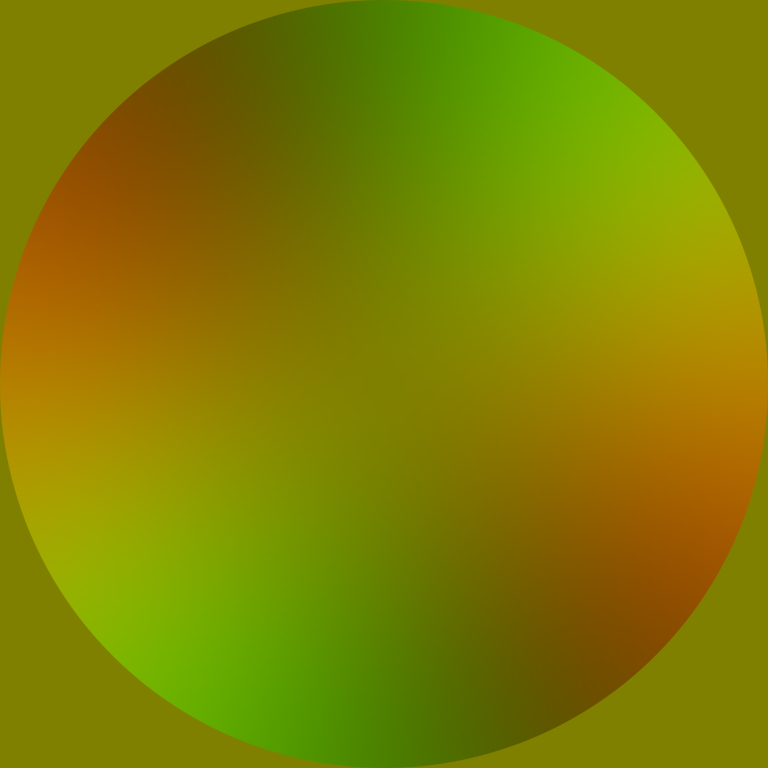
This background is drawn by a WebGL 1 fragment shader. Its source:

```glsl
precision mediump float;
// A disc on an olive ground, tinted by a two-fold angular colour wheel.
// Red follows the cosine and green the sine of twice the polar angle;
// the tint swells smoothly from nothing at the centre to full at the rim.

uniform vec2 u_resolution;

const vec3 OLIVE = vec3(0.502, 0.502, 0.0);
const float DISC_RADIUS = 1.0;
const float TINT_STRENGTH = 0.205;

// Unit vector at twice the polar angle of p, by complex squaring.
vec2 doubleAngle(vec2 p) {
  vec2 squared = vec2(p.x * p.x - p.y * p.y, 2.0 * p.x * p.y);
  return squared / max(dot(p, p), 0.0001);
}

// Red and green offset at p, rising from the centre to the rim.
vec3 wheelTint(vec2 p, float radius, float strength) {
  float swell = smoothstep(0.0, radius, length(p));
  return vec3(doubleAngle(p) * swell * strength, 0.0);
}

// Coverage of a centred disc with an edge of the given softness.
float discMask(vec2 p, float radius, float softness) {
  return 1.0 - smoothstep(radius - softness, radius + softness, length(p));
}

void main() {
  // Centred coordinates: the shorter side spans -1 to 1.
  float shortSide = min(u_resolution.x, u_resolution.y);
  vec2 p = (2.0 * gl_FragCoord.xy - u_resolution) / shortSide;
  float pixel = 2.0 / shortSide;

  vec3 tint = wheelTint(p, DISC_RADIUS, TINT_STRENGTH);
  float disc = discMask(p, DISC_RADIUS, 0.75 * pixel);
  gl_FragColor = vec4(OLIVE + tint * disc, 1.0);
}
```
